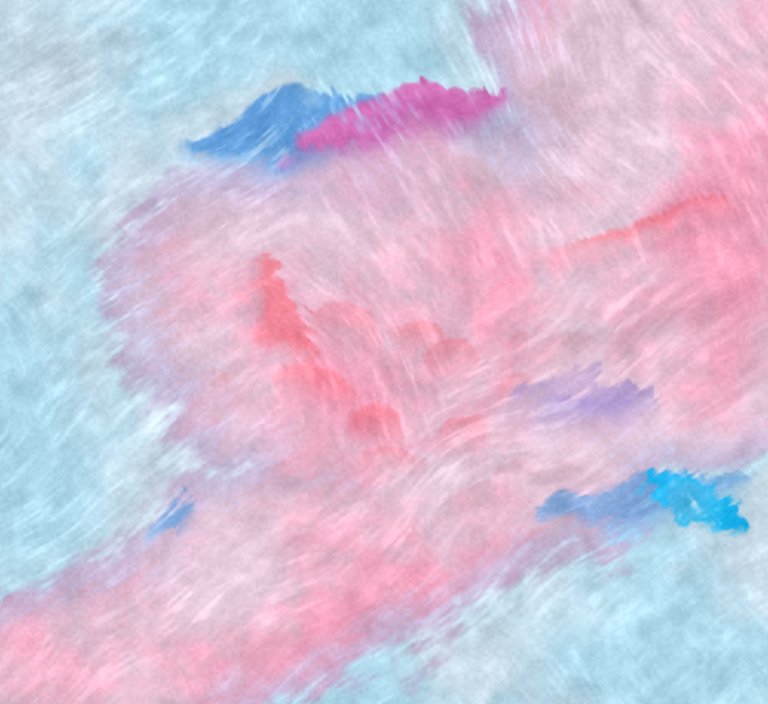
This texture is drawn by a WebGL 2 fragment shader. Its source:

```glsl
#version 300 es
precision highp float;

uniform vec2 u_resolution;
out vec4 outColor;

const vec3 PALE_BLUE = vec3(0.79, 0.86, 0.91);
const vec3 AQUA = vec3(0.68, 0.85, 0.92);
const vec3 PALE_PINK = vec3(0.89, 0.78, 0.85);
const vec3 ROSE = vec3(0.95, 0.63, 0.74);
const vec3 CORAL = vec3(0.98, 0.49, 0.56);
const vec3 MAUVE = vec3(0.75, 0.72, 0.85);
const vec3 DEEP_BLUE = vec3(0.40, 0.64, 0.88);
const vec3 BRIGHT_BLUE = vec3(0.14, 0.74, 0.97);
const vec3 MAGENTA = vec3(0.82, 0.44, 0.72);
const vec3 VIOLET = vec3(0.66, 0.58, 0.83);

const float WARP = 0.20;         // bending of the large shapes
const float FRAY = 0.06;         // raggedness of the edges
const float RELIEF = 0.24;       // light and shade on the tufts
const float FIBRE = 0.085;       // contrast of the fine strands
const float FUZZ = 0.13;         // small woolly clumps
const float GRAIN = 0.045;
const float HOLLOW_CELL = 0.075; // spacing of the small hollows

float hash(vec2 p) {
    return fract(sin(dot(p, vec2(127.1, 311.7))) * 43758.5453);
}

float noise(vec2 p) {
    vec2 i = floor(p), f = fract(p);
    f = f * f * (3.0 - 2.0 * f);
    return mix(mix(hash(i), hash(i + vec2(1, 0)), f.x),
               mix(hash(i + vec2(0, 1)), hash(i + vec2(1, 1)), f.x), f.y);
}

float fbm(vec2 p) {
    float sum = 0.0, amp = 0.5;
    for (int i = 0; i < 5; i++) {
        sum += amp * noise(p);
        p = mat2(1.6, 1.2, -1.2, 1.6) * p + 7.3;
        amp *= 0.5;
    }
    return sum / 0.97;
}

// Short noise strokes along one direction
float strands(vec2 p, float angle) {
    float c = cos(angle), s = sin(angle);
    vec2 q = mat2(c, -s, s, c) * p;
    return 0.55 * noise(q * vec2(17.0, 80.0)) + 0.45 * noise(q * vec2(45.0, 190.0) + 5.0);
}

float glow(vec2 p, vec2 centre, vec2 size) {
    vec2 q = (p - centre) / size;
    return exp(-dot(q, q));
}

float segment(vec2 p, vec2 a, vec2 b, out float t) {
    vec2 ab = b - a;
    t = clamp(dot(p - a, ab) / dot(ab, ab), 0.0, 1.0);
    return length(p - a - ab * t);
}

// Tapered opening with a crisp roof and a feathered floor
float pocket(vec2 p, vec2 a, vec2 b, float radius, float feather) {
    float t;
    float d = segment(p, a, b, t) - radius * (1.0 - 0.75 * abs(2.0 * t - 1.0));
    float below = mix(a.y, b.y, t) - p.y;
    float soft = mix(0.007, feather, smoothstep(-0.4 * radius, radius, below));
    return 1.0 - smoothstep(-soft, soft, d);
}

// Scattered cups, deepest under their upper rim
float hollows(vec2 p) {
    vec2 g = p / HOLLOW_CELL, cell = floor(g);
    float depth = 0.0;
    for (int y = -1; y <= 1; y++)
    for (int x = -1; x <= 1; x++) {
        vec2 c = cell + vec2(x, y);
        vec2 q = g - c - vec2(hash(c), hash(c + 31.0));
        float size = 0.2 + 0.35 * hash(c + 57.0);
        float cup = 1.0 - smoothstep(size - 0.06, size + 0.06, length(q * vec2(0.85, 1.1)));
        depth = max(depth, cup * smoothstep(-size, size, q.y) * step(0.25, hash(c + 83.0)));
    }
    return depth;
}

void main() {
    vec2 p = gl_FragCoord.xy / u_resolution.y;
    vec2 bend = vec2(fbm(p * 5.0), fbm(p * 5.0 + 17.0)) - 0.5;
    vec2 w = p + WARP * bend;

    // Strands curl gently and turn from steep to shallow
    vec2 curl = p + 0.06 * vec2(noise(p * 6.0), noise(p * 6.0 + 11.0));
    float turn = smoothstep(0.35, 0.65, noise(p * 4.0 + 3.0));
    float strand = mix(strands(curl, 0.6), strands(curl, 2.1), turn);
    float fuzz = fbm(p * 38.0) - 0.5;

    // Pink mass: body, right flank and lower rolling band
    float t;
    float body = (length((w - vec2(0.60, 0.55)) / vec2(0.42, 0.29)) - 1.0) * 0.3;
    float flank = max(0.68 - w.x, 0.33 - w.y);
    float band = segment(w, vec2(-0.1, -0.01), vec2(0.8, 0.35), t) - 0.16;
    float edge = min(min(body, flank), band) + FRAY * (strand - 0.5 + 0.5 * fuzz);

    float heat = 1.5 * (fbm(w * 6.0 + 40.0) - 0.5) + 0.27 + 0.5 * fuzz;
    heat += 0.65 * glow(w, vec2(0.97, 0.65), vec2(0.18, 0.14));
    heat += 0.50 * glow(w, vec2(0.50, 0.47), vec2(0.26, 0.13));
    heat += 0.40 * glow(w, vec2(0.36, 0.08), vec2(0.40, 0.09));
    vec3 pink = mix(PALE_PINK, ROSE, smoothstep(0.0, 0.95, heat));
    vec2 ragged = p + 0.5 * WARP * bend + 0.012 * fuzz;
    float cups = hollows(ragged) * glow(p, vec2(0.54, 0.46), vec2(0.21, 0.13));
    pink = mix(pink, CORAL, 0.75 * cups);
    pink = mix(pink, MAUVE, 0.85 * smoothstep(-0.085, 0.0, edge));

    vec3 blue = mix(PALE_BLUE, AQUA, smoothstep(0.38, 0.70, fbm(w * 4.0 + 9.0)));
    vec3 color = mix(pink, blue, smoothstep(-0.02, 0.03, edge));
    color = mix(color, MAUVE, 0.6 * glow(w, vec2(0.42, 0.75), vec2(0.12, 0.05)));

    // Openings between the folds, partly veiled by wisps
    vec2 o = p + 0.6 * WARP * bend + 0.03 * (strand - 0.5) + 0.03 * fuzz;
    float wisp = smoothstep(0.52, 0.85, strand) * noise(p * 14.0);
    float veil = 1.0 - 0.6 * wisp - 0.5 * smoothstep(0.5, 0.8, fbm(w * 11.0));
    color = mix(color, DEEP_BLUE, veil * pocket(o, vec2(0.30, 0.81), vec2(0.56, 0.86), 0.055, 0.035));
    color = mix(color, MAGENTA, veil * pocket(o, vec2(0.45, 0.81), vec2(0.68, 0.87), 0.052, 0.03));
    color = mix(color, DEEP_BLUE, 0.7 * veil * pocket(o, vec2(0.78, 0.26), vec2(1.06, 0.30), 0.042, 0.03));
    color = mix(color, BRIGHT_BLUE, veil * pocket(o, vec2(0.93, 0.31), vec2(1.06, 0.24), 0.036, 0.01));
    color = mix(color, VIOLET, 0.8 * veil * pocket(o, vec2(0.75, 0.44), vec2(0.92, 0.43), 0.036, 0.04));
    color = mix(color, DEEP_BLUE, 0.7 * veil * pocket(o, vec2(0.22, 0.27), vec2(0.29, 0.28), 0.018, 0.015));
    color = mix(color, CORAL, 0.75 * veil * pocket(o, vec2(0.39, 0.59), vec2(0.45, 0.46), 0.036, 0.03));
    color = mix(color, CORAL, 0.7 * veil * pocket(o, vec2(0.80, 0.66), vec2(1.00, 0.72), 0.018, 0.05));

    // Soft relief, strands, bright filaments and grain
    float relief = fbm(w * 7.0) - fbm(w * 7.0 + vec2(0.12, -0.22));
    color += RELIEF * relief + FIBRE * (strand - 0.5) + FUZZ * fuzz;
    color += 0.06 * wisp;
    color += GRAIN * (noise(p * 230.0) - 0.5);
    outColor = vec4(clamp(color, 0.0, 1.0), 1.0);
}
```
